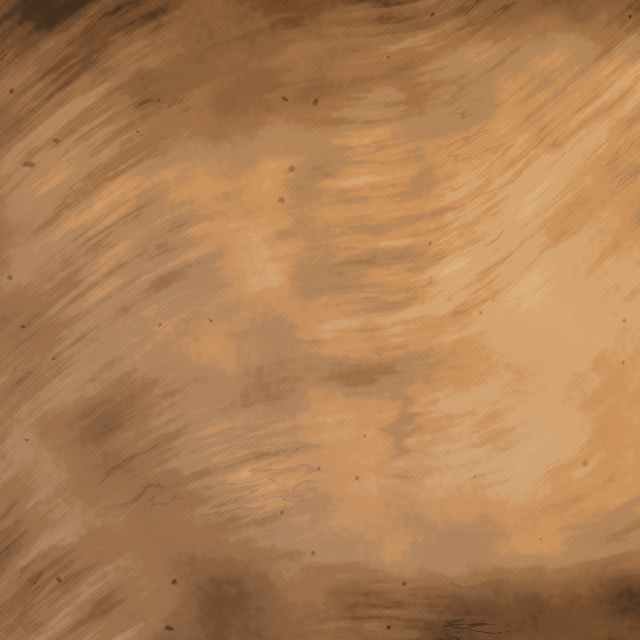
A WebGL 1 fragment shader for this texture:

```glsl
precision highp float;
uniform vec2 u_resolution;

#define DAB_GRID vec2(4.5, 9.0)
#define DAB_STRENGTH 0.20
#define STREAK_STRENGTH 0.30
#define BRISTLE_STRENGTH 0.17
#define BLOTCH_STRENGTH 0.26
#define EDGE_RAGGEDNESS 0.045
#define SCRATCH_STRENGTH 0.13
#define SPECK_GRID 17.0
#define WEAVE_COUNT 110.0
#define WEAVE_STRENGTH 0.010

float hash(vec2 p) {
  return fract(sin(dot(p, vec2(127.1, 311.7))) * 43758.55);
}

vec2 hash2(vec2 p) {
  return vec2(hash(p), hash(p + 37.2));
}

float slopeAt(vec2 cell, vec2 offset) {
  float angle = 6.2832 * hash(cell);
  return dot(vec2(cos(angle), sin(angle)), offset);
}

float gradientNoise(vec2 p) {
  vec2 i = floor(p), f = fract(p);
  vec2 u = f * f * f * (f * (f * 6.0 - 15.0) + 10.0);
  vec2 e = vec2(1.0, 0.0);
  return mix(mix(slopeAt(i, f), slopeAt(i + e.xy, f - e.xy), u.x),
             mix(slopeAt(i + e.yx, f - e.yx), slopeAt(i + 1.0, f - 1.0), u.x), u.y);
}

float fbm(vec2 p) {
  float sum = 0.0, gain = 1.0;
  for (int i = 0; i < 4; i++) {
    sum += gain * gradientNoise(p);
    p = mat2(1.6, 1.2, -1.2, 1.6) * p + 5.3;
    gain *= 0.5;
  }
  return sum;
}

// Coordinates along and across the sweep of the brush
vec2 brushFlow(vec2 p) {
  float left = min(p.x - 0.55, 0.0);
  float right = p.x - 0.7;
  float arch = -0.85 * left * left;
  float rise = 0.45 * (right + sqrt(right * right + 0.01)) * smoothstep(-0.1, 0.7, p.y);
  return vec2(p.x, p.y - arch - rise);
}

float glow(vec2 p, vec2 center, vec2 size) {
  vec2 q = (p - center) / size;
  return exp(-dot(q, q));
}

float patchMask(vec2 p, vec2 center, vec2 size) {
  vec2 q = abs(p - center) / size;
  return 1.0 - smoothstep(0.72, 1.08, pow(dot(q * q, q * q), 0.25));
}

// Overlapping flat brush dabs, lighter or darker than the ground
float brushDabs(vec2 flow) {
  vec2 g = flow * DAB_GRID, cell = floor(g);
  float sum = 0.0;
  for (int y = -1; y <= 1; y++) {
    for (int x = -1; x <= 1; x++) {
      vec2 id = cell + vec2(float(x), float(y));
      vec2 size = mix(vec2(0.45, 0.25), vec2(0.85, 0.6), hash2(id + 9.1));
      vec2 center = id + 0.25 + 0.5 * hash2(id);
      sum += (hash(id + 4.7) - 0.5) * patchMask(g, center, size);
    }
  }
  return sum;
}

// Large light and dark masses of the painting
float composition(vec2 p, vec2 flow) {
  float tone = 0.37;
  tone += 0.46 * glow(p, vec2(0.87, 0.59), vec2(0.38, 0.42));
  tone += 0.30 * glow(p, vec2(0.40, 0.55), vec2(0.23, 0.20));
  tone += 0.20 * glow(p, vec2(0.66, 0.26), vec2(0.30, 0.14));
  tone -= 0.17 * patchMask(p, vec2(0.57, 0.64), vec2(0.14, 0.14));
  tone -= 0.26 * glow(p, vec2(0.45, 0.84), vec2(0.17, 0.06));
  tone -= 0.20 * glow(p, vec2(0.30, 0.10), vec2(0.12, 0.08));
  tone -= 0.24 * glow(flow, vec2(0.50, 0.42), vec2(0.25, 0.035));
  tone -= 0.20 * glow(p, vec2(0.625, 0.32), vec2(0.02, 0.07));
  tone -= 0.36 * smoothstep(0.90, 1.0, p.y);
  tone -= 0.38 * (1.0 - smoothstep(0.04, 0.15, p.y)) * smoothstep(0.25, 0.6, p.x);
  return tone;
}

float specks(vec2 p) {
  vec2 g = p * SPECK_GRID, id = floor(g);
  vec2 offset = fract(g) - 0.25 - 0.5 * hash2(id);
  float radius = mix(0.05, 0.13, hash(id + 2.3));
  return step(0.90, hash(id + 6.1)) * (1.0 - smoothstep(0.3 * radius, radius, length(offset)));
}

vec3 pigment(float tone) {
  vec3 c = mix(vec3(0.27, 0.19, 0.12), vec3(0.45, 0.30, 0.18), smoothstep(-0.15, 0.06, tone));
  c = mix(c, vec3(0.54, 0.38, 0.24), smoothstep(0.05, 0.20, tone));
  c = mix(c, vec3(0.62, 0.44, 0.28), smoothstep(0.20, 0.36, tone));
  c = mix(c, vec3(0.69, 0.52, 0.36), smoothstep(0.38, 0.54, tone));
  c = mix(c, vec3(0.78, 0.57, 0.37), smoothstep(0.56, 0.70, tone));
  c = mix(c, vec3(0.81, 0.64, 0.46), smoothstep(0.70, 0.84, tone));
  return mix(c, vec3(0.87, 0.73, 0.56), smoothstep(0.90, 1.20, tone));
}

void main() {
  vec2 p = gl_FragCoord.xy / u_resolution;
  vec2 flow = brushFlow(p);
  vec2 ragged = EDGE_RAGGEDNESS * vec2(fbm(flow * vec2(9.0, 40.0)), 0.7 * fbm(p * 8.0 + 3.0));

  // Paint layers, from broad masses to bristle marks
  float tone = composition(p + ragged, flow + ragged);
  float blotch = fbm(p * 5.0 + 11.0);
  float bristleArea = smoothstep(-0.35, 0.4, gradientNoise(p * 4.0 + 2.0));
  tone += BLOTCH_STRENGTH * blotch;
  tone += DAB_STRENGTH * brushDabs(flow + ragged);
  tone += STREAK_STRENGTH * bristleArea * fbm(flow * vec2(3.0, 22.0) + ragged * 8.0);
  tone += BRISTLE_STRENGTH * bristleArea * fbm(flow * vec2(9.0, 75.0) + 7.0);

  // Scratches, specks and canvas weave
  float crease = abs(gradientNoise(flow * vec2(4.0, 13.0) + ragged * 12.0 + 19.0));
  float creaseArea = smoothstep(0.05, 0.35, gradientNoise(p * 6.0 + 31.0));
  tone -= SCRATCH_STRENGTH * creaseArea * (1.0 - smoothstep(0.0, 0.05, crease));
  tone -= 0.30 * specks(p + 0.2 * ragged);
  tone += 0.05 * gradientNoise(p * 95.0);
  vec2 weave = sin(6.2832 * WEAVE_COUNT * p);

  // Warm ochre on the upper right, cooler umber at the lower left
  float warmth = smoothstep(0.3, 1.4, p.x + p.y + 0.3 * blotch);
  vec3 tint = mix(vec3(0.98, 0.99, 1.06), vec3(1.02, 1.0, 0.95), warmth);
  vec3 color = pigment(tone) * tint + WEAVE_STRENGTH * weave.x * weave.y;
  gl_FragColor = vec4(color, 1.0);
}
```
